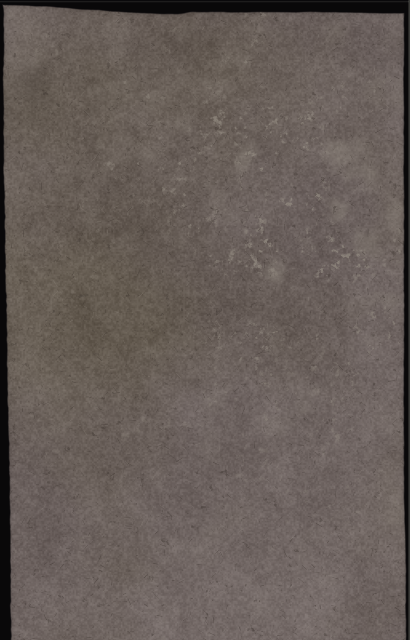
Write a Shadertoy shader that draws this texture.

```glsl
const vec3 MAUVE = vec3(0.424, 0.383, 0.372);
const vec3 OLIVE = vec3(0.404, 0.368, 0.326);
const vec3 CHALK = vec3(0.58, 0.55, 0.51);
const vec3 SOIL = vec3(0.22, 0.19, 0.17);
const vec3 BACKING = vec3(0.036, 0.030, 0.037);
const vec3 RIM = vec3(0.23, 0.23, 0.22);
const float GRAIN_SCALE = 400.0;
const float GRAIN_DEPTH = 0.066;
const float CLOUD_DEPTH = 0.065;
const float BROAD_DEPTH = 0.075;
const float FIBRE_SCALE = 80.0;
const float FIBRE_WIDTH = 0.04;
const float FLECK_SCALE = 125.0;
const float SPECK_SCALE = 130.0;

float hash(vec2 p) {
    vec3 q = fract(vec3(p.xyx) * 0.1031);
    q += dot(q, q.yzx + 33.33);
    return fract((q.x + q.y) * q.z);
}

float noise(vec2 p) {
    vec2 i = floor(p), f = fract(p);
    f = f * f * (3.0 - 2.0 * f);
    return mix(mix(hash(i), hash(i + vec2(1, 0)), f.x),
               mix(hash(i + vec2(0, 1)), hash(i + vec2(1, 1)), f.x), f.y);
}

float fbm(vec2 p) {
    float sum = 0.0, amp = 0.5;
    for (int k = 0; k < 5; k++) {
        sum += amp * noise(p);
        p = mat2(1.6, 1.2, -1.2, 1.6) * p + 17.3;
        amp *= 0.5;
    }
    return sum / 0.97;
}

float segment(vec2 p, vec2 a, vec2 b) {
    vec2 d = b - a;
    return length(p - a - d * clamp(dot(p - a, d) / dot(d, d), 0.0, 1.0));
}

// Scattered short hairs: x = dark ones, y = pale ones
vec2 fibres(vec2 p, float blur) {
    vec2 cell = floor(p), ink = vec2(0.0);
    for (int j = -1; j <= 1; j++)
    for (int i = -1; i <= 1; i++) {
        vec2 id = cell + vec2(i, j);
        float pick = hash(id + 5.7);
        vec2 mid = id + vec2(hash(id + 11.1), hash(id + 23.9));
        float angle = 6.283 * hash(id + 37.3);
        vec2 reach = vec2(cos(angle), sin(angle)) * mix(0.05, 0.42, hash(id + 51.7));
        float d = segment(p, mid - reach, mid + reach);
        float line = 1.0 - smoothstep(FIBRE_WIDTH - blur, FIBRE_WIDTH + blur, d);
        line *= hash(id + 71.3);
        ink = max(ink, line * vec2(step(pick, 0.42), step(0.80, pick)));
    }
    return ink;
}

float blob(vec2 p, vec2 centre, vec2 size) {
    vec2 d = (p - centre) / size;
    return exp(-dot(d, d));
}

// Signed distance inside the ragged sheet, in canvas heights
float sheet(vec2 uv, float aspect) {
    float nick = 0.004 * (fbm(vec2(uv.y * 24.0, 3.0)) - 0.5)
               + 0.002 * (noise(vec2(uv.y * 130.0, 8.0)) - 0.5);
    float left = mix(0.027, 0.009, smoothstep(0.0, 0.85, uv.y)) + nick;
    float right = mix(0.990, 0.985, smoothstep(0.1, 0.25, uv.y)) + nick * 0.6;
    float top = 0.992 - 0.014 * smoothstep(0.0, 0.43, uv.x)
              + 0.003 * smoothstep(0.43, 0.47, uv.x) - 0.002 * smoothstep(0.7, 1.0, uv.x)
              + 0.002 * (fbm(vec2(uv.x * 25.0, 40.0)) - 0.5);
    return min(min(uv.x - left, right - uv.x) * aspect, top - uv.y);
}

void mainImage(out vec4 fragColor, in vec2 fragCoord) {
    vec2 uv = fragCoord / iResolution.xy;
    float aspect = iResolution.x / iResolution.y;
    vec2 p = fragCoord / iResolution.y;
    float px = 1.0 / iResolution.y;

    // Broad olive and mauve staining
    float stain = blob(uv, vec2(0.24, 0.52), vec2(0.36, 0.17))
                + 0.8 * blob(uv, vec2(0.25, 0.85), vec2(0.50, 0.14));
    float olive = stain + 1.2 * (fbm(p * 6.0 + 4.0) - 0.5);
    vec3 col = mix(MAUVE, OLIVE, clamp(olive, 0.0, 1.0));
    col += BROAD_DEPTH * (fbm(p * 5.0 + 120.0) - 0.5) - 0.018 * stain;
    col += 0.016 * (1.0 - smoothstep(0.05, 0.45, uv.y)) + 0.008 * smoothstep(0.4, 0.9, uv.x);

    // Cloudy wear and fine paper grain
    float cloud = fbm(p * 14.0 + 31.0) + 0.7 * fbm(p * 42.0 + 9.0) - 0.85;
    float grain = noise(p * GRAIN_SCALE) + 0.6 * noise(p * GRAIN_SCALE * 0.45 + 60.0) - 0.8;
    col += CLOUD_DEPTH * cloud + GRAIN_DEPTH * grain;

    // Soft haze with small chalky flecks, densest at upper right
    float zone = 0.25 + 0.75 * blob(uv, vec2(0.78, 0.64), vec2(0.34, 0.30))
               + 0.3 * blob(uv, vec2(0.45, 0.80), vec2(0.25, 0.18));
    float patches = smoothstep(0.48, 0.70, fbm(p * 15.0 + 77.0));
    float flecks = smoothstep(0.60, 0.84, fbm(p * FLECK_SCALE + 13.0));
    float haze = smoothstep(0.52, 0.82, fbm(p * 21.0 + 52.0));
    col = mix(col, CHALK, clamp(zone * (flecks * (0.15 + 0.75 * patches) + 0.36 * haze), 0.0, 0.7));

    // Hairs, tiny dark specks and a corner smudge
    vec2 hairs = fibres(p * FIBRE_SCALE, FIBRE_SCALE * px * 0.5);
    col = mix(col, SOIL, 0.40 * hairs.x);
    col = mix(col, CHALK, 0.30 * hairs.y);
    float specks = smoothstep(0.70, 0.86, fbm(p * SPECK_SCALE + 91.0));
    float smudge = blob(uv, vec2(0.08, 0.86), vec2(0.05, 0.04)) * fbm(p * 45.0);
    col = mix(col, SOIL, 0.36 * specks + 0.4 * smudge);

    // Worn border over a black backing with thin rims
    float inside = sheet(uv, aspect);
    col *= 1.0 - 0.12 * exp(-max(inside, 0.0) / 0.003);
    float rim = smoothstep(0.9950, 0.9975, uv.x)
              + 0.4 * (1.0 - smoothstep(0.0004, 0.0004 + px, abs(uv.y - 0.9975)));
    vec3 backing = mix(BACKING, RIM, clamp(rim, 0.0, 1.0));
    fragColor = vec4(mix(backing, col, smoothstep(-px, px, inside)), 1.0);
}
```
